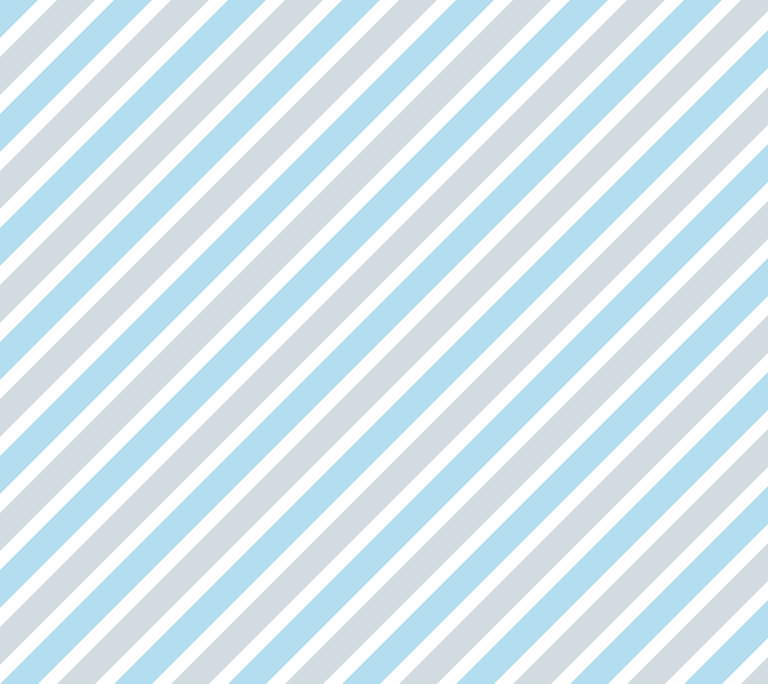
This pattern is drawn by a Shadertoy shader. Its source:

```glsl
// Diagonal stripes alternating pale blue and pale grey on white.

void mainImage(out vec4 fragColor, in vec2 fragCoord)
{
    // Canvas heights, measured from the top left corner
    vec2 p = vec2(fragCoord.x, iResolution.y - fragCoord.y) / iResolution.y;

    // Twelve stripes per canvas height, each centred in its cell
    float across = 12.0 * (p.x + p.y) + 1.0 / 6.0;
    float stripe = floor(across);
    float inset = 1.0 / 3.0 - abs(fract(across) - 0.5);

    // Edge softened over about one pixel
    float pixel = 12.0 / iResolution.y;
    float coverage = smoothstep(-pixel, pixel, inset);

    vec3 blue = vec3(0.70, 0.87, 0.94);
    vec3 grey = vec3(0.82, 0.86, 0.88);
    vec3 stripeColor = mix(blue, grey, mod(stripe, 2.0));

    fragColor = vec4(mix(vec3(1.0), stripeColor, coverage), 1.0);
}
```
